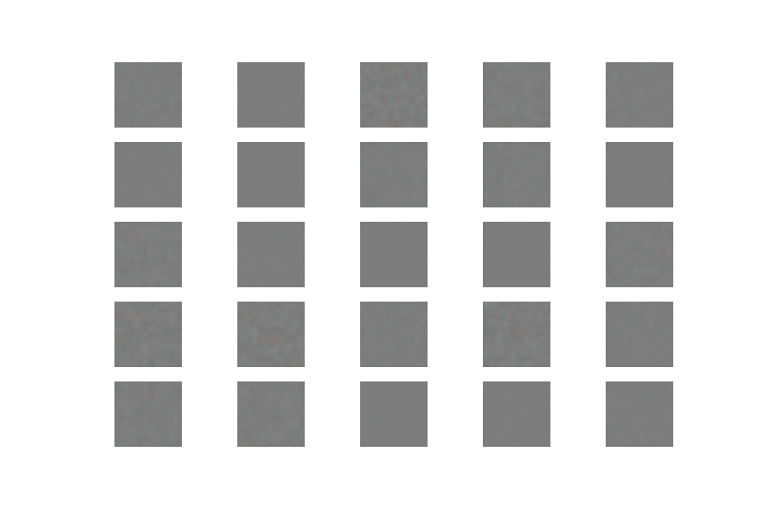
Reproduce this pattern procedurally as a WebGL 1 fragment shader.

```glsl
precision highp float;
// Five by five grey tiles on white, set wide apart across and close down.
// Each tile is a box distance with a thin darker rim; gradient noise adds
// a faint tinted grain whose strength differs from tile to tile.

uniform vec2 u_resolution;

// Lengths are fractions of the canvas height.
#define GRID_CENTER vec2(0.0192, 0.0029)
#define GRID_STEP vec2(0.2399, 0.1559)
#define GRID_REACH 2.0
#define TILE_HALF vec2(0.0658, 0.0638)
#define RIM_WIDTH 0.0022
#define RIM_DARKEN 0.045
#define TILE_COLOR vec3(0.488, 0.490, 0.488)
#define PAPER_COLOR vec3(1.0)
#define GRAIN_SCALE 75.0
#define GRAIN_LIGHT 0.055
#define GRAIN_TINT 0.035

float hash(vec2 p) {
  vec3 q = fract(vec3(p.xyx) * 0.1031);
  q += dot(q, q.yzx + 33.33);
  return fract((q.x + q.y) * q.z);
}

// Dot product of a random unit gradient with the offset from its corner.
float cornerSlope(vec2 corner, vec2 offset) {
  float angle = 6.2832 * hash(corner);
  return dot(vec2(cos(angle), sin(angle)), offset);
}

float gradientNoise(vec2 p) {
  vec2 i = floor(p);
  vec2 f = p - i;
  vec2 w = f * f * f * (f * (f * 6.0 - 15.0) + 10.0);
  float low = mix(cornerSlope(i, f),
                  cornerSlope(i + vec2(1.0, 0.0), f - vec2(1.0, 0.0)), w.x);
  float high = mix(cornerSlope(i + vec2(0.0, 1.0), f - vec2(0.0, 1.0)),
                   cornerSlope(i + 1.0, f - 1.0), w.x);
  return mix(low, high, w.y);
}

float boxDistance(vec2 p, vec2 halfSize) {
  vec2 d = abs(p) - halfSize;
  return length(max(d, 0.0)) + min(max(d.x, d.y), 0.0);
}

// Fine and coarse lightness, plus a slow drift between green and magenta.
vec3 grain(vec2 p) {
  float light = 0.65 * gradientNoise(p) + 0.5 * gradientNoise(p * 0.43 + 19.0);
  float tint = gradientNoise(p * 0.6 + 57.0);
  return GRAIN_LIGHT * vec3(light)
       + GRAIN_TINT * tint * vec3(-0.7, 0.4, 0.3);
}

void main() {
  float pixel = 1.0 / u_resolution.y;
  vec2 p = (gl_FragCoord.xy - 0.5 * u_resolution) * pixel - GRID_CENTER;

  // Nearest tile, held within the grid so the margins stay empty.
  vec2 cell = clamp(floor(p / GRID_STEP + 0.5), -GRID_REACH, GRID_REACH);
  vec2 local = p - cell * GRID_STEP;
  float dist = boxDistance(local, TILE_HALF);

  // Wear: some tiles almost plain, a few clearly mottled.
  float wear = hash(cell + 13.0);
  wear = 0.08 + 0.92 * wear * wear;
  vec2 grainPoint = local * GRAIN_SCALE + 20.0 * cell + 100.0;
  vec3 tile = TILE_COLOR + wear * grain(grainPoint);

  // Darker rim and smoothed outline.
  tile -= RIM_DARKEN * smoothstep(-RIM_WIDTH - pixel, 0.0, dist);
  float coverage = clamp(0.5 - dist / pixel, 0.0, 1.0);
  gl_FragColor = vec4(mix(PAPER_COLOR, tile, coverage), 1.0);
}
```
